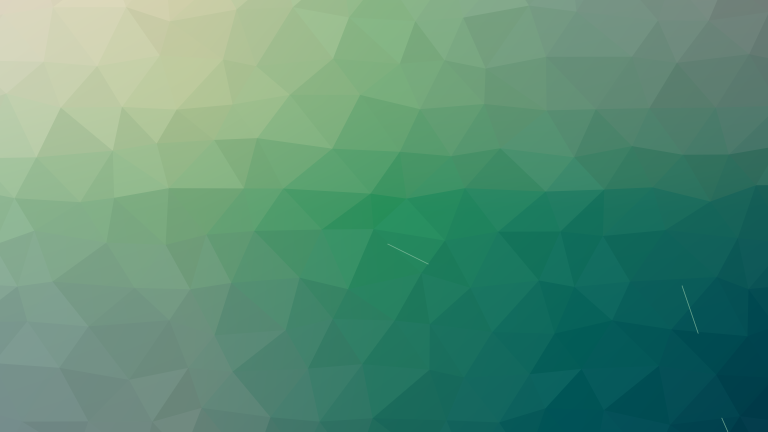
This background is drawn by a WebGL 2 fragment shader. Its source:

```glsl
#version 300 es
precision highp float;
// Low-poly backdrop: a staggered, jittered lattice is split into triangles,
// each tinted almost flat by a smooth colour field that runs from cream at the
// upper left through green to deep teal at the lower right.
uniform vec2 u_resolution;
out vec4 fragColor;

// Mesh, in units of the canvas height
const vec2 CELL = vec2(0.134, 0.1035);
const vec2 MESH_ORIGIN = vec2(0.09, 0.0355);
const vec2 JITTER = vec2(0.58, 0.48);
const float FACET_CONTRAST = 0.036;
const float FACET_GRADIENT = 0.25;

// Thin pale seams
const vec3 SEAM_COLOR = vec3(0.55, 0.76, 0.64);
const float SEAM_WIDTH = 0.0022;
const float SEAM_OPACITY = 0.55;

// Colour bands, left to right, from the top edge down
const vec3 TOP[5] = vec3[5](vec3(0.88, 0.85, 0.77), vec3(0.81, 0.81, 0.66),
    vec3(0.54, 0.72, 0.53), vec3(0.47, 0.60, 0.53), vec3(0.45, 0.50, 0.48));
const vec3 UPPER[5] = vec3[5](vec3(0.78, 0.82, 0.70), vec3(0.70, 0.77, 0.58),
    vec3(0.45, 0.67, 0.47), vec3(0.38, 0.56, 0.46), vec3(0.33, 0.46, 0.42));
const vec3 MIDDLE[5] = vec3[5](vec3(0.63, 0.76, 0.61), vec3(0.55, 0.71, 0.52),
    vec3(0.29, 0.61, 0.41), vec3(0.24, 0.53, 0.41), vec3(0.18, 0.42, 0.36));
const vec3 DEEP[5] = vec3[5](vec3(0.56, 0.72, 0.58), vec3(0.46, 0.66, 0.48),
    vec3(0.15, 0.57, 0.36), vec3(0.09, 0.46, 0.37), vec3(0.07, 0.36, 0.33));
const vec3 LOWER[5] = vec3[5](vec3(0.49, 0.61, 0.57), vec3(0.43, 0.57, 0.50),
    vec3(0.15, 0.49, 0.38), vec3(0.03, 0.39, 0.36), vec3(0.00, 0.28, 0.32));
const vec3 BOTTOM[5] = vec3[5](vec3(0.46, 0.55, 0.55), vec3(0.42, 0.52, 0.48),
    vec3(0.12, 0.42, 0.36), vec3(0.00, 0.33, 0.35), vec3(0.00, 0.22, 0.28));

float hash(vec2 p) {
    return fract(sin(dot(p, vec2(127.1, 311.7))) * 43758.5453);
}

// Blends the five colours of one band; x runs from 0 to 1
vec3 across(vec3 band[5], float x) {
    float s = clamp(x, 0.0, 1.0) * 4.0;
    int i = min(int(s), 3);
    return mix(band[i], band[i + 1], s - float(i));
}

float ramp(float a, float b, float t) {
    return clamp((t - a) / (b - a), 0.0, 1.0);
}

vec3 colorField(vec2 p) {
    float x = p.x * u_resolution.y / u_resolution.x;
    float depth = 1.0 - p.y;
    vec3 c = mix(across(TOP, x), across(UPPER, x), ramp(0.0, 0.24, depth));
    c = mix(c, across(MIDDLE, x), ramp(0.24, 0.40, depth));
    c = mix(c, across(DEEP, x), ramp(0.40, 0.49, depth));
    c = mix(c, across(LOWER, x), ramp(0.49, 0.75, depth));
    return mix(c, across(BOTTOM, x), ramp(0.75, 1.0, depth));
}

// Lattice point; every other row is shifted by half a cell
vec2 vertex(vec2 id) {
    vec2 offset = vec2(hash(id), hash(id + 57.3)) - 0.5;
    offset = offset * JITTER + vec2(0.5 * mod(id.y, 2.0), 0.0);
    return MESH_ORIGIN + (id + offset) * CELL;
}

// Signed distance to the line a-b, positive on its right
float edge(vec2 p, vec2 a, vec2 b) {
    vec2 d = normalize(b - a);
    return dot(p - a, vec2(d.y, -d.x));
}

// Adds one counter-clockwise facet: colour in rgb, coverage in a
void addFacet(inout vec4 sum, vec2 p, vec2 a, vec2 b, vec2 c, float seed, float pixel) {
    float d = max(edge(p, a, b), max(edge(p, b, c), edge(p, c, a)));
    float cover = clamp(0.5 - d / pixel, 0.0, 1.0);
    if (cover <= 0.0) return;
    vec3 color = mix(colorField((a + b + c) / 3.0), colorField(p), FACET_GRADIENT);
    color += (seed - 0.5) * FACET_CONTRAST;
    sum += vec4(color, 1.0) * cover;
}

float seam(vec2 p, vec2 a, vec2 b, float pixel) {
    vec2 ab = b - a;
    float h = clamp(dot(p - a, ab) / dot(ab, ab), 0.0, 1.0);
    return 1.0 - smoothstep(0.0, max(SEAM_WIDTH, pixel), length(p - a - ab * h));
}

void main() {
    float pixel = 1.0 / u_resolution.y;
    vec2 p = gl_FragCoord.xy * pixel;
    vec2 home = floor((p - MESH_ORIGIN) / CELL);

    // Split each nearby quad along its shorter diagonal
    vec4 sum = vec4(0.0);
    for (int j = -1; j <= 1; j++) {
        for (int i = -1; i <= 1; i++) {
            vec2 id = home + vec2(i, j);
            vec2 a = vertex(id), b = vertex(id + vec2(1, 0));
            vec2 c = vertex(id + vec2(1, 1)), d = vertex(id + vec2(0, 1));
            bool rising = distance(a, c) < distance(b, d);
            addFacet(sum, p, a, b, rising ? c : d, hash(id + 11.7), pixel);
            addFacet(sum, p, rising ? a : b, c, d, hash(id + 29.1), pixel);
        }
    }
    vec3 color = sum.a > 0.0 ? sum.rgb / sum.a : colorField(p);

    // Seams in the dark half
    float line = seam(p, vec2(0.898, 0.435), vec2(0.991, 0.389), pixel);
    line = max(line, seam(p, vec2(1.579, 0.338), vec2(1.616, 0.229), pixel));
    line = max(line, seam(p, vec2(1.671, 0.032), vec2(1.685, 0.0), pixel));
    fragColor = vec4(mix(color, SEAM_COLOR, line * SEAM_OPACITY), 1.0);
}
```
